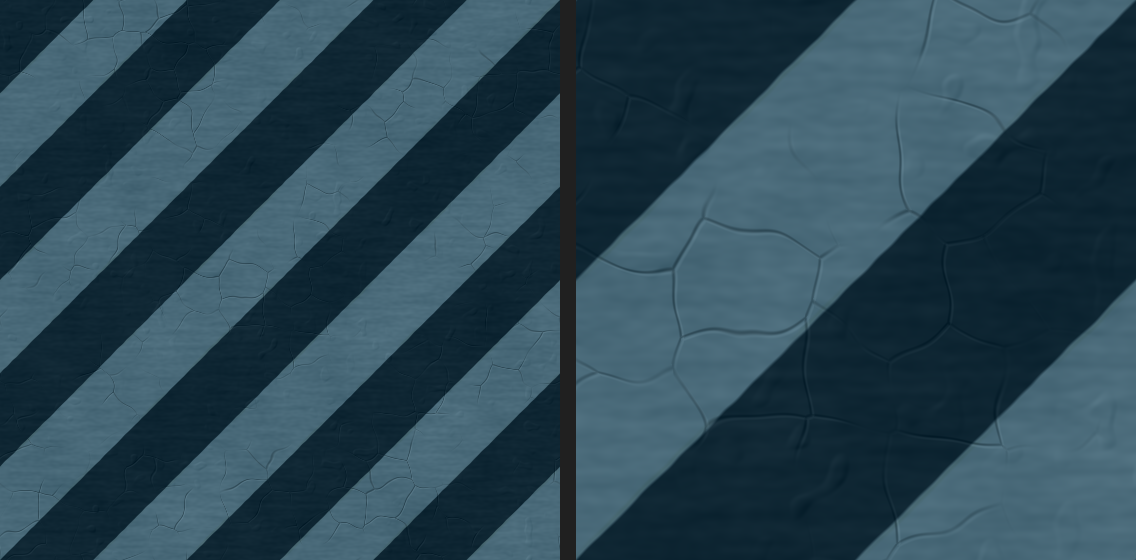
Left: the whole. Right: its middle third, enlarged.
This pattern is drawn by a Shadertoy shader. Its source:

```glsl
// Seamless diagonal stripes in two tones of brushed, finely cracked paint.

const float STRIPES = 3.0;                       // repeats across and down
const vec3 DARK_PAINT = vec3(0.055, 0.147, 0.197);
const vec3 LIGHT_PAINT = vec3(0.285, 0.412, 0.472);
const vec3 EDGE_TINT = vec3(0.25, 0.37, 0.37);
const float EDGE_WIDTH = 0.0016;
const float EDGE_WOBBLE = 0.0007;
const float EDGE_SOFTNESS = 0.0012;
const float CRACK_CELLS = 15.0;
const float CRACK_WIDTH = 0.0017;
const float CRACK_WARP = 0.012;
const float CRACK_DARKEN = 0.17;
const float CHIP_CELLS = 44.0;
const vec2 BRUSH_CELLS = vec2(14.0, 110.0);
const vec2 GRAIN_CELLS = vec2(80.0, 190.0);
const vec2 LIGHT_STEP = vec2(-0.0014, 0.0016);   // offset toward the light
const float RELIEF_ON_LIGHT = 0.065;
const float RELIEF_ON_DARK = 0.050;

vec2 hash2(vec2 cell) {
    uvec2 q = uvec2(ivec2(cell)) * uvec2(1597u, 3812u) + uvec2(7919u, 104u);
    uint n = (q.x ^ (q.y * 40503u)) * 69069u;
    n = (n ^ (n >> 15)) * 48271u;
    n ^= n >> 13;
    uint m = (n ^ (n >> 7)) * 69621u;
    return vec2(n & 65535u, (m >> 8) & 65535u) / 65535.0;
}

// Gradient of one lattice corner, dotted with the offset from it
float corner(vec2 cell, vec2 offset, vec2 period, float seed) {
    float angle = 6.28318 * hash2(mod(cell, period) + seed).x;
    return dot(vec2(cos(angle), sin(angle)), offset);
}

// Gradient noise that wraps on the unit square, roughly -1 to 1
float noise(vec2 p, vec2 period, float seed) {
    p *= period;
    vec2 i = floor(p), f = p - i;
    vec2 u = f * f * f * (f * (f * 6.0 - 15.0) + 10.0);
    vec2 e = vec2(1.0, 0.0);
    float low = mix(corner(i, f, period, seed), corner(i + e.xy, f - e.xy, period, seed), u.x);
    float high = mix(corner(i + e.yx, f - e.yx, period, seed), corner(i + e.xx, f - e.xx, period, seed), u.x);
    return 1.4 * mix(low, high, u.y);
}

// Distance to the nearest border between wrapped Voronoi cells
float cellBorder(vec2 p) {
    p *= CRACK_CELLS;
    vec2 i = floor(p), f = p - i;
    vec2 nearest = vec2(8.0), second = vec2(9.0);
    for (int y = -1; y <= 1; y++)
    for (int x = -1; x <= 1; x++) {
        vec2 g = vec2(x, y);
        vec2 r = g + 0.1 + 0.8 * hash2(mod(i + g, vec2(CRACK_CELLS)) + 311.0) - f;
        if (dot(r, r) < dot(nearest, nearest)) {
            second = nearest;
            nearest = r;
        } else if (dot(r, r) < dot(second, second)) second = r;
    }
    return dot(0.5 * (nearest + second), normalize(second - nearest)) / CRACK_CELLS;
}

// Broken hairline cracks, 0 to 1
float cracks(vec2 p) {
    vec2 warp = vec2(noise(p, vec2(23.0), 17.0), noise(p, vec2(23.0), 53.0));
    float d = cellBorder(p + CRACK_WARP * warp);
    float presence = noise(p, vec2(5.0), 71.0) + 0.9 * noise(p, vec2(15.0), 97.0);
    float width = max(CRACK_WIDTH, 1.0 / iResolution.y);
    return (1.0 - smoothstep(0.0, width, d)) * smoothstep(-0.1, 0.5, presence);
}

// Paint surface height: raised flakes and brush ridges, cut by cracks
float surface(vec2 p, float crack) {
    float flakes = smoothstep(0.32, 0.65, noise(p, vec2(CHIP_CELLS), 131.0));
    float patches = smoothstep(-0.3, 0.4, noise(p, vec2(9.0), 151.0));
    return 0.9 * flakes * patches + 0.12 * noise(p, BRUSH_CELLS, 173.0) - 0.75 * crack;
}

void mainImage(out vec4 fragColor, in vec2 fragCoord) {
    vec2 p = fragCoord / iResolution.xy;
    float pixel = 1.0 / iResolution.y;

    // Stripes: signed distance, positive inside the light band
    float phase = fract(STRIPES * (p.x - p.y) - 0.25);
    float inside = (0.25 - abs(phase - 0.5)) / (STRIPES * sqrt(2.0));
    inside += EDGE_WOBBLE * noise(p, vec2(60.0), 191.0);
    float soft = max(EDGE_SOFTNESS, 0.7 * pixel);
    float band = smoothstep(-soft, soft, inside);
    vec3 color = mix(DARK_PAINT, LIGHT_PAINT, band);

    // Patchy tinted rim where the two paints meet
    float rim = 1.0 - smoothstep(0.0, EDGE_WIDTH + pixel, abs(inside - EDGE_WIDTH));
    color = mix(color, EDGE_TINT, 0.4 * rim * smoothstep(-0.3, 0.5, noise(p, vec2(12.0), 211.0)));

    // Uneven coat, horizontal brush marks and fine grain
    float coat = 0.020 * noise(p, vec2(6.0), 223.0) + 0.014 * noise(p, vec2(19.0), 239.0);
    float brush = 0.026 * noise(p, BRUSH_CELLS, 173.0) + 0.018 * noise(p, GRAIN_CELLS, 257.0);
    color += (coat + brush) * mix(0.55, 0.9, band);

    // Cracks and raised flakes lit from the upper left
    float crack = cracks(p);
    vec2 towardLight = p + LIGHT_STEP;
    float relief = surface(p, crack) - surface(towardLight, cracks(towardLight));
    color *= 1.0 - CRACK_DARKEN * crack * band;
    color += relief * mix(RELIEF_ON_DARK, RELIEF_ON_LIGHT, band);

    fragColor = vec4(clamp(color, 0.0, 1.0), 1.0);
}
```
